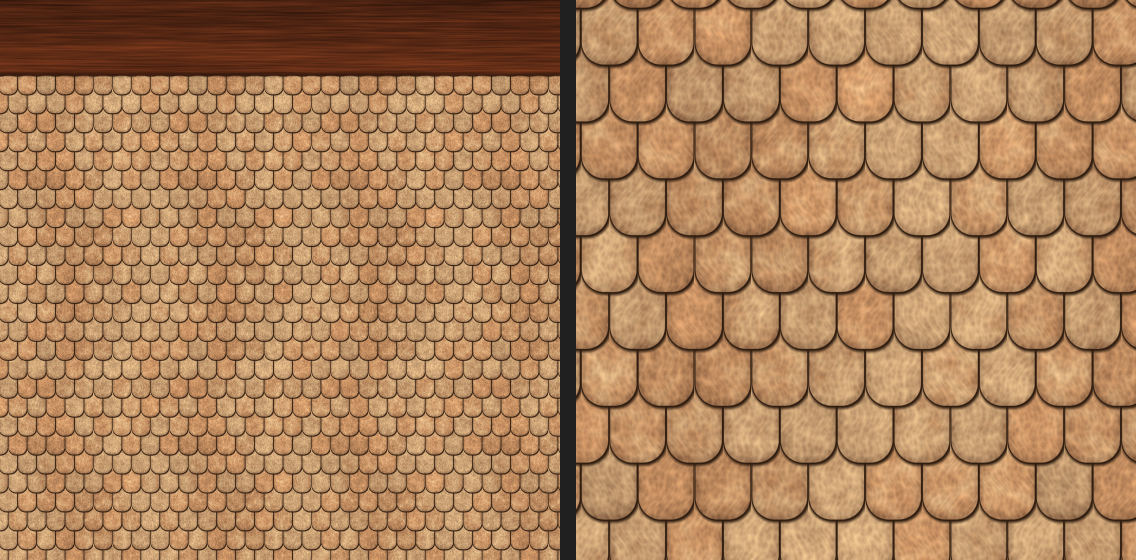
Left: the whole. Right: its middle third, enlarged.
Write a WebGL 2 fragment shader that draws this texture.

```glsl
#version 300 es
precision highp float;

uniform vec2 u_resolution;
out vec4 outColor;

#define TILES 29.54                      // tiles across the canvas
#define BEAM 0.1354                      // height of the wooden beam
#define PERIOD vec2(8.0, 14.0)           // tiles before the wear repeats
#define CORNER 0.41                      // rounding of the tile's lower corners
#define LINE 0.018                       // half width of the joints
#define JOINT vec3(0.18, 0.11, 0.06)
#define CLAY_DARK vec3(0.60, 0.45, 0.32)
#define CLAY_PALE vec3(0.92, 0.755, 0.55)
#define CLAY_RED vec3(0.84, 0.56, 0.36)
#define WOOD_DARK vec3(0.20, 0.09, 0.045)
#define WOOD_LIGHT vec3(0.47, 0.215, 0.105)

const float TAU = 6.2832;

float hash(vec2 p) {
  return fract(sin(dot(p, vec2(127.1, 311.7))) * 4375.85);
}

// Cellular noise: distance to the nearest scattered point
float cellular(vec2 p) {
  vec2 cell = floor(p);
  float nearest = 2.0;
  for (int y = -1; y <= 1; y++) {
    for (int x = -1; x <= 1; x++) {
      vec2 c = cell + vec2(x, y);
      vec2 point = c + vec2(hash(c), hash(c + 17.3));
      nearest = min(nearest, distance(p, point));
    }
  }
  return nearest;
}

// Signed distance to a tile with straight sides and a round lower end at y = 1
float tileDistance(vec2 p) {
  vec2 k = vec2(abs(p.x), p.y) - vec2(0.5 - CORNER, 1.0 - CORNER);
  return length(max(k, 0.0)) + min(max(k.x, k.y), 0.0) - CORNER;
}

// Mottled clay with pale bands across the roof, domed towards the rim
vec3 clay(vec2 local, vec2 id, float d) {
  vec2 wrapped = mod(id, PERIOD);
  vec2 p = local + wrapped * 1.37;
  float blotch = cellular(p * 1.9) - 0.45 + 0.6 * (cellular(p * 4.3 + 5.0) - 0.45);

  // Brushed streaks, tilted differently on each tile, and fine pits
  float tilt = 0.9 * (hash(wrapped + 5.9) - 0.5);
  vec2 s = p + vec2(tilt * p.y, 0.0) + 0.05 * sin(p.yx * 9.0);
  float fibre = cellular(s * vec2(14.0, 5.0)) + cellular(p * 9.0) - 0.9;

  vec2 turn = TAU * (id + local) / PERIOD;
  float band = sin(turn.x + 0.8 * sin(turn.y) + 2.2);
  float tone = 0.62 + 0.4 * blotch + 0.36 * fibre + 0.08 * band;
  tone += 0.18 * (hash(wrapped + 3.1) - 0.5);
  tone -= 0.34 * smoothstep(-0.17, 0.0, d) + 0.15 * smoothstep(0.6, 1.0, local.y);

  float red = smoothstep(0.25, 1.0, hash(wrapped + 8.7) - 0.6 * blotch - 0.15 * band);
  vec3 color = mix(CLAY_DARK, CLAY_PALE, tone);
  return mix(color, CLAY_RED * (0.7 + 0.45 * tone), 0.55 * red);
}

// Overlapping rows, painted from the lowest layer to the uppermost
vec3 roof(vec2 q, float aa) {
  vec3 color = JOINT;
  for (int i = 1; i >= -1; i--) {
    float row = floor(q.y) + float(i);
    float x = q.x + 0.07 + 0.5 * mod(row, 2.0);
    vec2 id = vec2(floor(x), row);
    vec2 local = vec2(x - id.x - 0.5, q.y - row);
    float d = tileDistance(local);

    // Thin shadow cast down and to the right
    float shade = tileDistance(local - vec2(0.018, 0.018));
    color = mix(JOINT, color, smoothstep(-0.03, 0.06, shade));

    vec3 face = clay(local, id, d);
    face = mix(face, JOINT, smoothstep(-LINE - aa, -LINE + aa, d));
    color = mix(color, face, smoothstep(aa, -aa, d));
  }
  return color;
}

// Horizontal grain from layered sines and stretched cells
vec3 wood(vec2 p) {
  float t = p.y / BEAM;
  float grain = 0.0;
  float frequency = 75.0;
  for (int i = 0; i < 5; i++) {
    float k = float(i);
    float bend = sin(p.x * (5.0 + 2.3 * k) + 1.9 * k) + 0.6 * sin(p.x * 13.0 + p.y * 40.0 + k);
    grain += sin(p.y * frequency + 1.3 * bend + 2.1 * k);
    frequency *= 1.9;
  }
  float fibre = cellular(p * vec2(11.0, 340.0)) - 0.45;
  float tone = 0.57 + 0.075 * grain + 0.42 * fibre;
  tone -= 0.2 * (1.0 - smoothstep(0.3, 0.42, t));
  tone += 0.1 * smoothstep(0.58, 0.68, t);
  vec3 color = mix(WOOD_DARK, WOOD_LIGHT, clamp(tone, 0.0, 1.1));

  // Darker rims at the top and bottom of the beam
  float rim = smoothstep(0.92, 1.0, t) + 0.5 * smoothstep(0.03, 0.0, t);
  return color * (1.0 - 0.4 * rim);
}

void main() {
  vec2 uv = gl_FragCoord.xy / u_resolution;
  vec2 p = vec2(uv.x, 1.0 - uv.y);
  float pixel = 1.0 / u_resolution.y;

  vec2 q = (p - vec2(0.0, BEAM)) * TILES;
  vec3 color = roof(q, 0.75 * TILES * pixel);
  color *= 1.0 - 0.35 * exp(-max(q.y, 0.0) * 20.0);

  float beam = smoothstep(pixel, -pixel, p.y - BEAM);
  color = mix(color, wood(p), beam);
  outColor = vec4(color, 1.0);
}
```
